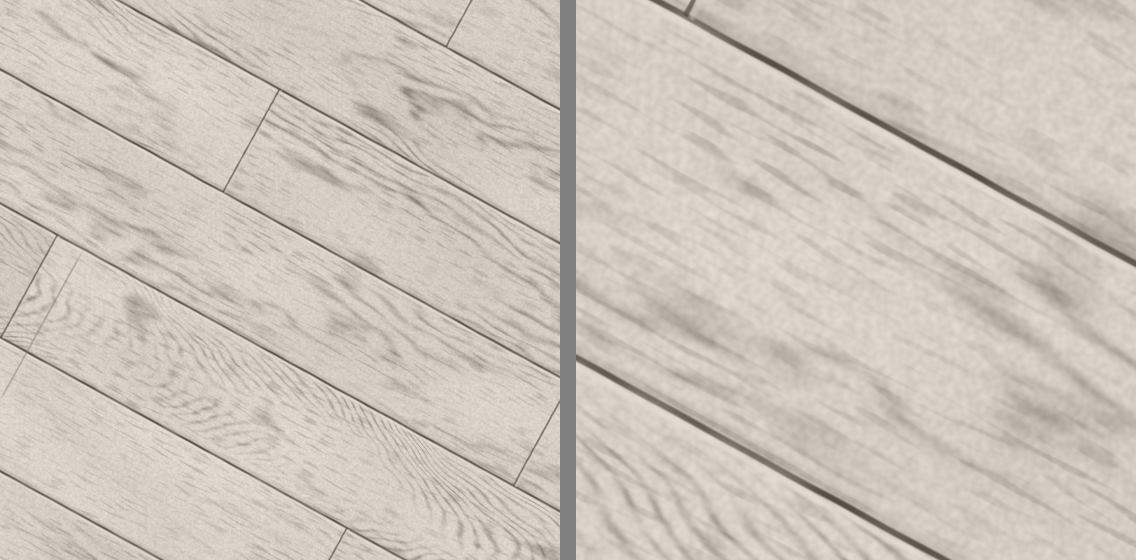
Left: the whole. Right: its middle third, enlarged.
Reproduce this texture procedurally as a Shadertoy shader.

```glsl
vec2 gradientAt(vec2 cell) {
    float angle = 6.2832 * fract(sin(dot(cell, vec2(127.1, 311.7))) * 43758.55);
    return vec2(cos(angle), sin(angle));
}

float gradientNoise(vec2 p) {
    vec2 i = floor(p), f = p - i;
    vec2 s = f * f * f * (f * (f * 6.0 - 15.0) + 10.0);
    float a = dot(gradientAt(i), f);
    float b = dot(gradientAt(i + vec2(1, 0)), f - vec2(1, 0));
    float c = dot(gradientAt(i + vec2(0, 1)), f - vec2(0, 1));
    float d = dot(gradientAt(i + vec2(1, 1)), f - vec2(1, 1));
    return 1.4 * mix(mix(a, b, s.x), mix(c, d, s.x), s.y);
}

float lineMask(float dist, float halfWidth, float soft) {
    return 1.0 - smoothstep(halfWidth - soft, halfWidth + soft, abs(dist));
}

// Per row: end joint position, rings along the board, ring curvature, ring strength
const vec4 rows[7] = vec4[7](
    vec4(0.738, 3.0, 12.0, 0.55),
    vec4(9.0, -7.0, 20.0, 1.0),
    vec4(0.514, 2.5, 19.0, 0.75),
    vec4(1.221, 2.0, 11.0, 0.6),
    vec4(0.292, 32.0, 24.0, 0.75),
    vec4(0.997, 2.0, 12.0, 0.22),
    vec4(9.0, 3.0, 10.0, 0.3));

// Darkness of the growth rings, pores and smudges of one board
float woodGrain(vec2 q, float across, float id, vec4 row) {
    vec2 o = q + id * vec2(7.3, 3.7);
    float bent = across - 0.55 + 0.22 * gradientNoise(vec2(o.x * 2.5, id))
               + 0.05 * gradientNoise(o * vec2(9.0, 22.0));
    float rings = row.y * q.x + row.z * bent * bent
                + 0.45 * gradientNoise(o * vec2(13.0, 38.0));
    float ringLine = pow(0.5 + 0.5 * cos(6.2832 * rings), 3.0);
    float patches = smoothstep(-0.35, 0.4, gradientNoise(o * vec2(3.0, 10.0)));
    float broken = 0.65 + 0.6 * gradientNoise(o * vec2(22.0, 110.0));
    float pores = smoothstep(0.05, 0.6, gradientNoise(o * vec2(24.0, 190.0)));
    float porePatches = 0.55 + 0.6 * gradientNoise(o * vec2(4.0, 13.0));
    float smudge = smoothstep(0.42, 0.8, gradientNoise(o * vec2(7.0, 25.0) + 5.0));
    return row.w * ringLine * patches * broken
         + 0.45 * pores * porePatches
         + 0.6 * smudge * row.w * (0.5 + broken);
}

void mainImage(out vec4 fragColor, in vec2 fragCoord) {
    vec2 p = fragCoord / iResolution.y;
    p.y = 1.0 - p.y;
    float pixel = 1.0 / iResolution.y;

    // Board axes: x runs along the boards, y across them
    vec2 q = vec2(dot(p, vec2(0.876, 0.482)), dot(p, vec2(-0.482, 0.876)));
    float width = 0.2094;
    float v = (q.y - 0.1084) / width;
    float rowIndex = floor(v);
    float across = v - rowIndex;
    vec4 row = rows[int(clamp(rowIndex + 3.0, 0.0, 6.0))];
    float id = rowIndex + 10.0 * step(row.x, q.x);

    // Bleached wood with soft mottling
    vec3 pale = vec3(0.845, 0.815, 0.78);
    vec3 vein = vec3(0.54, 0.505, 0.465);
    vec3 gap = vec3(0.34, 0.31, 0.27);
    float mottle = gradientNoise(q * vec2(4.0, 9.0) + id * 2.3);
    vec3 color = pale + 0.025 * mottle + 0.012 * sin(id * 4.1);
    float grain = woodGrain(q, across, id, row);
    color = mix(color, vein, clamp(grain * 0.85, 0.0, 0.9));

    // Fine speckle in the finish
    color += 0.035 * gradientNoise(p * 240.0) + 0.025 * gradientNoise(p * 110.0 + 9.0);

    // Long seams: shaded upper lip, dark gap, bright lower bevel
    float seam = (v - round(v)) * width + 0.0008 * gradientNoise(vec2(q.x * 18.0, round(v)));
    float wear = 0.85 + 0.25 * gradientNoise(vec2(q.x * 30.0, round(v) + 0.5));
    color = mix(color, vein, 0.3 * smoothstep(-0.012, 0.0, seam) * step(seam, 0.0));
    color = mix(color, vec3(0.9, 0.87, 0.835), 0.75 * lineMask(seam - 0.0045, 0.0018, 0.002));
    color = mix(color, gap, clamp(wear, 0.0, 1.0) * lineMask(seam, 0.0018, 0.6 * pixel + 0.0006));

    // End joints
    float joint = q.x - row.x + 0.0006 * gradientNoise(vec2(q.y * 60.0, id));
    color = mix(color, pale, 0.5 * lineMask(joint - 0.004, 0.0015, 0.002));
    color = mix(color, gap, 0.75 * lineMask(joint, 0.0014, 0.6 * pixel + 0.0005));

    // Faint scratch crossing two boards
    float span = smoothstep(1.0, 1.15, v) * (1.0 - smoothstep(2.35, 2.5, v));
    color = mix(color, vein, 0.6 * span * lineMask(q.x - 0.345, 0.0013, pixel));

    fragColor = vec4(clamp(color, 0.0, 1.0), 1.0);
}
```
